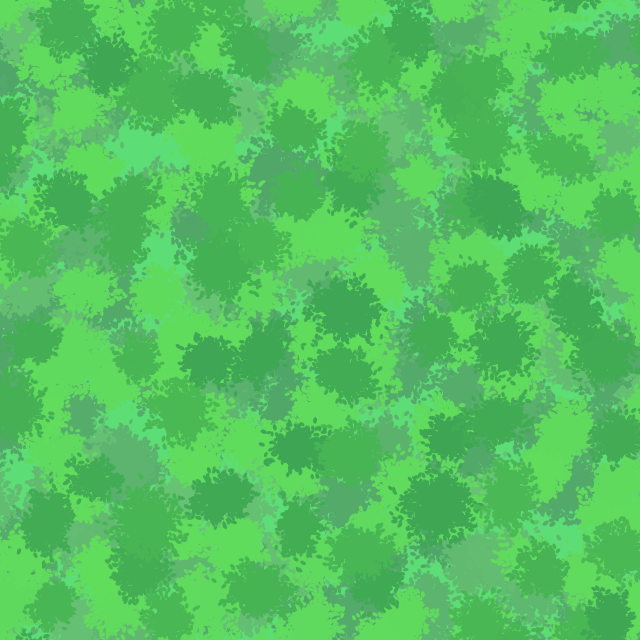
Write a three.js fragment shader that draws this pattern.

```glsl
#define BASE vec3(0.36, 0.865, 0.46)
#define GREY_LIGHT vec3(0.41, 0.765, 0.455)
#define GREY_DEEP vec3(0.31, 0.645, 0.405)
#define BRIGHT_WARM vec3(0.38, 0.865, 0.36)
#define BRIGHT_COOL vec3(0.37, 0.85, 0.37)
#define DARK_LIGHT vec3(0.29, 0.725, 0.33)
#define DARK_DEEP vec3(0.24, 0.645, 0.33)
#define LEAF_CELL 0.0055
#define LEAF_HALF vec2(0.005, 0.003)
#define RAGGED 0.3
#define SOFT 0.0009

varying vec2 vUv;

vec2 hash2(vec2 p) {
  vec3 q = fract(p.xyx * vec3(0.1031, 0.1030, 0.0973));
  q += dot(q, q.yzx + 33.33);
  return fract((q.xx + q.yz) * q.zy);
}

vec2 rotate(vec2 p, float a) {
  float c = cos(a), s = sin(a);
  return vec2(c * p.x - s * p.y, s * p.x + c * p.y);
}

// Positive inside a clump; layered sines break its outline into boughs
float clumpField(vec2 p, vec2 radii, vec2 phase) {
  vec2 w = p + 0.004 * sin(p.yx * 170.0 + phase.yx);
  float boughs = 0.20 * sin(w.x * 125.0 + phase.x) * sin(w.y * 140.0 + phase.y);
  boughs += 0.13 * sin(dot(w, vec2(260.0, 190.0)) + phase.y)
                 * sin(dot(w, vec2(-180.0, 270.0)) + phase.x);
  return 1.0 - length(p / radii) + boughs;
}

// Coverage of one clump: a solid core fringed by leaves that point outward
float clumpMask(vec2 p, vec2 radii, vec2 seed) {
  vec2 phase = seed * 6.2832;
  float core = clumpField(p, radii, phase) - RAGGED - 0.04;
  float mask = smoothstep(-0.02, 0.02, core);
  if (mask >= 1.0) return 1.0;

  vec2 cell = floor(p / LEAF_CELL);
  for (int j = -1; j <= 1; j++) {
    for (int i = -1; i <= 1; i++) {
      vec2 id = cell + vec2(float(i), float(j));
      vec2 rnd = hash2(id + floor(seed * 900.0) + 50.0);
      vec2 center = (id + 0.1 + 0.8 * rnd) * LEAF_CELL;
      vec2 pick = hash2(id.yx + floor(seed * 700.0) + 211.0);
      if (clumpField(center, radii, phase) > pick.x * RAGGED) {
        float angle = atan(center.y, center.x) + (pick.y - 0.5) * 2.2;
        vec2 halfSize = LEAF_HALF * mix(0.75, 1.05, rnd.y);
        float d = length(rotate(p - center, -angle) / halfSize) - 1.0;
        mask = max(mask, 1.0 - smoothstep(-SOFT, SOFT, d * halfSize.y));
      }
    }
  }
  return mask;
}

// Paints a jittered grid of clumps, each in its own flat shade
vec3 paintLayer(vec3 color, vec2 uv, float grid, vec2 sizeRange,
                vec3 light, vec3 deep, float salt) {
  vec2 cell = floor(uv * grid);
  for (int j = -1; j <= 1; j++) {
    for (int i = -1; i <= 1; i++) {
      vec2 id = cell + vec2(float(i), float(j));
      vec2 seed = hash2(id + salt);
      vec2 shape = hash2(id.yx + salt * 2.0 + 17.0);
      vec2 tone = hash2(id + salt * 3.0 + 71.0);
      vec2 p = uv - (id + seed) / grid;
      vec2 radii = mix(sizeRange.xx, sizeRange.yy, shape);
      if (length(p) < 1.35 * max(radii.x, radii.y)) {
        float mask = clumpMask(rotate(p, tone.y * 6.2832), radii, seed);
        color = mix(color, mix(light, deep, tone.x), mask);
      }
    }
  }
  return color;
}

void main() {
  vec3 color = BASE;
  color = paintLayer(color, vUv, 11.5, vec2(0.050, 0.068), GREY_LIGHT, GREY_DEEP, 113.0);
  color = paintLayer(color, vUv, 9.5, vec2(0.040, 0.066), BRIGHT_WARM, BRIGHT_COOL, 257.0);
  color = paintLayer(color, vUv, 8.0, vec2(0.038, 0.068), DARK_LIGHT, DARK_DEEP, 419.0);
  gl_FragColor = vec4(color, 1.0);
}
```
